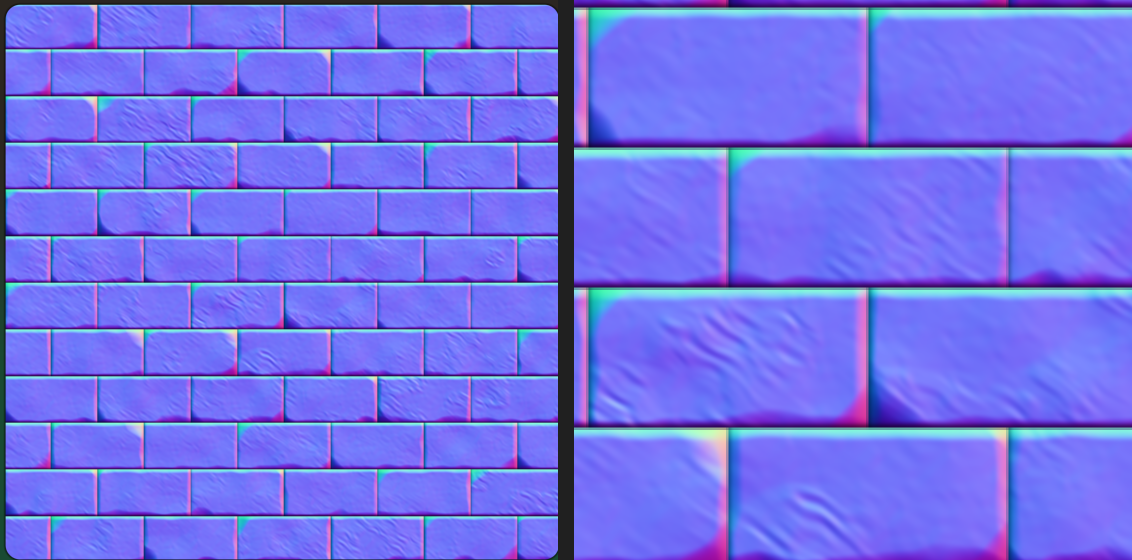
Left, the full canvas; right, a detail of the centre.
Give the GLSL for this texture map, as a Shadertoy shader.

```glsl
// Tangent-space normal map of a worn running-bond brick wall on a rounded panel.
#define ROWS 12.0
#define BRICK vec2(2.0, 1.0)
#define SHIFT vec2(-0.085, 0.058)
#define BEVEL 0.085
#define SLOPE 0.72
#define CHIP_CHANCE 0.36
#define SCRATCH 0.019
#define BLUR 0.0009
#define FLAT_COLOR vec3(0.46, 0.45, 0.98)
#define PANEL_MIN vec2(0.010, 0.001)
#define PANEL_MAX vec2(0.998, 0.9915)

float hash(vec2 p) {
    vec3 q = fract(p.xyx * vec3(0.1031, 0.1030, 0.0973));
    q += dot(q, q.yzx + 33.33);
    return fract((q.x + q.y) * q.z);
}

float noise(vec2 p) {
    vec2 i = floor(p), f = fract(p);
    f = f * f * (3.0 - 2.0 * f);
    return mix(mix(hash(i), hash(i + vec2(1, 0)), f.x),
               mix(hash(i + vec2(0, 1)), hash(i + vec2(1, 1)), f.x), f.y);
}

// Depth lost near one side; the slope fades out over the given width
float bevel(float dist, float width) {
    float t = max(1.0 - dist / width, 0.0);
    return SLOPE * width * t * t;
}

// Height of one brick; p runs from its lower left corner
float brickHeight(vec2 p, vec2 id) {
    vec2 seed = id * 17.3 + 40.0;
    vec2 far = BRICK - p;
    float wobble = 0.6 + 0.8 * noise(p * 4.0 + seed);

    // Four sides, each with its own wear and strength
    float worn = smoothstep(0.55, 0.9, noise(vec2(p.x * 1.8, 3.0) + seed));
    float h = -bevel(p.x, BEVEL * wobble) * mix(0.2, 1.3, hash(seed + 1.0));
    h -= bevel(far.x, BEVEL * wobble) * mix(0.5, 1.5, hash(seed + 2.0));
    h -= bevel(p.y, BEVEL * wobble * (0.85 + 0.9 * worn));
    h -= bevel(far.y, BEVEL * (0.6 + 0.4 * wobble)) * (0.75 + 0.4 * wobble);

    // Chipped corners, rarest at the upper right
    for (int i = 0; i < 4; i++) {
        vec2 side = vec2(i & 1, i >> 1);
        vec2 c = mix(p, far, side);
        vec2 key = seed + side * 5.0 + 7.0;
        float size = mix(0.18, 0.46, hash(key + 3.0));
        float t = max(1.0 - (c.x + c.y) * (0.5 + 0.5 * wobble) / size, 0.0);
        float chance = CHIP_CHANCE * (1.0 - 0.5 * side.x * side.y);
        h -= step(hash(key), chance) * size * t * t;
    }

    // Diagonal scratches in patches, over a faint grain
    vec2 q = vec2(dot(p, vec2(0.8, -0.6)), dot(p, vec2(0.6, 0.8)));
    q += 0.05 * noise(p * 6.0 + seed);
    float patches = smoothstep(0.4, 0.75, noise(p * 2.3 + seed + 9.0));
    patches *= mix(0.1, 1.0, hash(seed + 4.0));
    h += SCRATCH * patches * noise(q * vec2(5.0, 18.0) + seed);
    h += 0.2 * SCRATCH * noise(q * vec2(11.0, 13.0) + seed + 5.0);
    return h + 0.045 * noise(p * 2.0 + seed);
}

vec3 wallColor(vec2 uv) {
    // Alternate courses move by half a brick
    vec2 p = uv * ROWS + SHIFT;
    float row = floor(p.y);
    p.x += mod(row + 1.0, 2.0) * 0.5 * BRICK.x;
    vec2 id = vec2(floor(p.x / BRICK.x), row);
    p -= id * BRICK;

    // Surface normal from height differences inside the brick
    vec2 e = vec2(0.012, 0.0);
    vec2 grad = vec2(brickHeight(p + e.xy, id) - brickHeight(p - e.xy, id),
                     brickHeight(p + e.yx, id) - brickHeight(p - e.yx, id)) / (2.0 * e.x);
    vec3 n = normalize(vec3(-grad, 1.0));
    vec3 color = FLAT_COLOR + 0.5 * vec3(n.xy, n.z - 1.0);

    // Brighter upper sides and dark crevices
    color *= 1.0 + 0.15 * dot(n.xy, vec2(0.3, 1.0));
    color *= mix(0.42, 1.0, smoothstep(0.0, 0.05, p.y));
    color *= mix(0.7, 1.0, smoothstep(0.0, 0.04, p.x));
    return clamp(color, 0.0, 1.0);
}

// Signed distance to the rounded panel
float panelDistance(vec2 uv) {
    float radius = 0.026;
    vec2 halfSize = 0.5 * (PANEL_MAX - PANEL_MIN);
    vec2 d = abs(uv - 0.5 * (PANEL_MIN + PANEL_MAX)) - halfSize + radius;
    return length(max(d, 0.0)) + min(max(d.x, d.y), 0.0) - radius;
}

void mainImage(out vec4 fragColor, in vec2 fragCoord) {
    // A small grid of samples softens joints and scratches
    vec2 uv = fragCoord / iResolution.y;
    vec3 wall = vec3(0.0);
    for (int i = 0; i < 9; i++) {
        vec2 offset = vec2(i % 3, i / 3) - 1.0;
        wall += wallColor(uv + offset * BLUR) / 9.0;
    }

    // Dark surround, green below and brown above
    vec3 surround = mix(vec3(0.10, 0.29, 0.20), vec3(0.17, 0.15, 0.13), smoothstep(0.3, 0.75, uv.y));
    float d = panelDistance(uv);
    float aa = 0.75 / iResolution.y;
    surround *= mix(0.45, 1.0, smoothstep(0.0, 0.005, d));
    fragColor = vec4(mix(wall, surround, smoothstep(-aa, aa, d)), 1.0);
}
```
